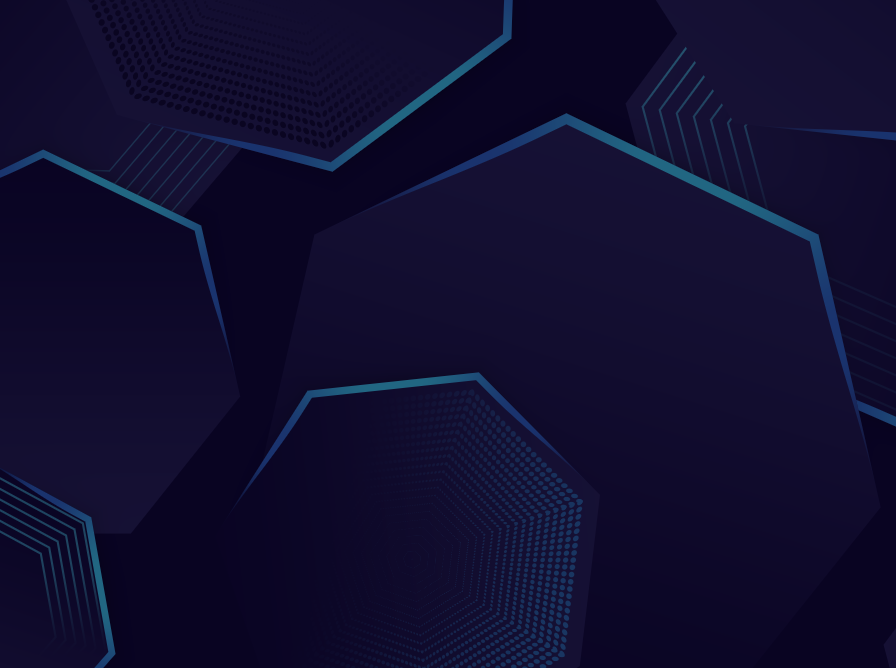
Reproduce this background procedurally as a Shadertoy shader.

```glsl
// Overlapping dark heptagon panels with glowing blue-teal rims on a deep violet ground.
// Each panel is a folded polar distance; nested contour lines and halftone dots
// reuse the same folded coordinates, so they follow the panel's seven sides.

const float TAU = 6.2831853;
const float SIDE = TAU / 7.0;
const float CANVAS_HEIGHT = 5.72;

// Antialiased coverage of a signed distance, positive inside
float cover(float d) {
    return clamp(0.5 + d * iResolution.y / CANVAS_HEIGHT, 0.0, 1.0);
}

// place = centre and circumradius; returns depth inside the side,
// position along it, and the angle clockwise from the top
vec3 heptagon(vec2 p, vec3 place, float turn) {
    vec2 q = p - place.xy;
    float angle = atan(q.x, -q.y);
    float a = angle - turn;
    float fold = a - (floor(a / SIDE) + 0.5) * SIDE;
    vec2 local = length(q) * vec2(cos(fold), sin(fold));
    return vec3(place.z * cos(SIDE * 0.5) - local.x, local.y, angle);
}

// Gradient fill, soft outer shadow, and a rim that tapers away from the lit angle
vec3 panel(vec3 under, vec2 p, vec3 place, float turn, vec2 lift, float lit) {
    vec3 h = heptagon(p, place, turn);
    float rise = dot(p - place.xy, lift) / place.z;
    vec3 fill = mix(vec3(0.037, 0.016, 0.138), vec3(0.085, 0.066, 0.205),
                    smoothstep(-1.0, 1.0, rise));
    float off = abs(mod(h.z - lit + TAU * 0.5, TAU) - TAU * 0.5);
    float light = clamp(1.0 - off / 1.35, 0.0, 1.0);

    vec3 col = under * (1.0 - 0.2 * light * exp(-max(-h.x, 0.0) * 12.0));
    col = mix(col, fill, cover(h.x));

    float width = (0.03 + 0.02 * place.z) * smoothstep(0.0, 0.6, light);
    vec3 glow = mix(vec3(0.10, 0.20, 0.43), vec3(0.13, 0.40, 0.51),
                    smoothstep(0.45, 0.9, light));
    float rim = cover(h.x) * cover(width - h.x);
    return mix(col, glow, rim * smoothstep(0.0, 0.4, light));
}

// Evenly spaced lines parallel to the sides
float contours(float depth, float pitch, float count, float halfWidth) {
    float k = clamp(round(depth / pitch), 1.0, count);
    return cover(halfWidth - abs(depth - k * pitch));
}

// Halftone dots on nested rings, aligned on spokes from the centre
float dots(vec3 h, float radius, float pitch, float perUnit, float size) {
    float r = max(radius * cos(SIDE * 0.5) - h.x, 0.001);
    vec2 cell = vec2(h.x / pitch, h.y / r * perUnit);
    vec2 local = (fract(cell) - 0.5) * vec2(pitch, r / perUnit);
    float dotSize = min(size * smoothstep(0.1, radius * 0.9, r), 0.38 * r / perUnit);
    return cover(dotSize - length(local)) * step(2.0, cell.x);
}

void mainImage(out vec4 fragColor, in vec2 fragCoord) {
    // Canvas units with y pointing down from the top left
    vec2 p = vec2(fragCoord.x, iResolution.y - fragCoord.y) * CANVAS_HEIGHT / iResolution.y;
    vec3 lineColor = vec3(0.16, 0.40, 0.50);
    vec3 col = mix(vec3(0.034, 0.014, 0.135), vec3(0.055, 0.035, 0.17),
                   smoothstep(2.5, 0.0, length(p)));

    // Lined panel at the upper left
    vec3 leftLined = vec3(0.46, 0.38, 2.0);
    col = panel(col, p, leftLined, 0.034, vec2(0.76, 0.65), -1.5);
    float leftLines = contours(heptagon(p, leftLined, 0.034).x, 0.105, 7.0, 0.006);
    col = mix(col, lineColor, 0.4 * leftLines * smoothstep(0.6, 1.0, p.x));

    // Lined panel at the right, brightest near its upper corner
    vec3 rightLined = vec3(7.68, 1.33, 2.365);
    col = panel(col, p, rightLined, 0.413, vec2(-0.9, -0.3), 2.66);
    float rightLines = contours(heptagon(p, rightLined, 0.413).x, 0.134, 7.0, 0.009);
    col = mix(col, lineColor, rightLines * mix(0.12, 0.75, smoothstep(2.0, 0.4, p.y)));

    // Plain panels at the upper and lower right
    col = panel(col, p, vec3(7.5, -0.9, 2.3), 0.106, vec2(-0.6, 0.8), 2.35);
    col = panel(col, p, vec3(8.45, 5.69, 0.9), 0.413, vec2(-0.8, 0.0), 1.57);

    // Top panel with dark dots
    vec3 top = vec3(2.43, -0.69, 2.2);
    col = panel(col, p, top, 0.258, vec2(-0.4, 0.9), 2.5);
    float darkDots = dots(heptagon(p, top, 0.258), top.z, 0.08, 25.0, 0.03);
    float darkFade = smoothstep(0.4, 1.6, dot(p - top.xy, vec2(-0.45, 0.9)));
    col = mix(col, vec3(0.03, 0.01, 0.115), 0.85 * darkDots * darkFade);

    // Large centre panel and left panel
    col = panel(col, p, vec3(4.85, 3.73, 2.76), 0.0, vec2(0.3, -0.95), 0.449);
    col = panel(col, p, vec3(0.37, 3.01, 1.73), 0.0, vec2(0.0, 1.0), 0.449);

    // Lower left panel with nested lines
    vec3 corner = vec3(-0.33, 5.23, 1.37);
    col = panel(col, p, corner, 0.049, vec2(-0.3, 0.9), 1.394);
    float cornerLines = contours(heptagon(p, corner, 0.049).x, 0.08, 6.0, 0.009);
    col = mix(col, lineColor, 0.65 * cornerLines * smoothstep(5.65, 4.7, p.y));

    // Front panel with blue dots growing toward the right
    vec3 front = vec3(3.53, 4.79, 1.7);
    col = panel(col, p, front, 0.342, vec2(0.9, -0.1), -0.107);
    float blueDots = dots(heptagon(p, front, 0.342), front.z, 0.065, 22.0, 0.027);
    float blueFade = smoothstep(-0.8, 1.5, dot(p - front.xy, vec2(0.95, 0.3)));
    col = mix(col, vec3(0.10, 0.25, 0.43), 0.8 * blueDots * blueFade);

    fragColor = vec4(col, 1.0);
}
```
